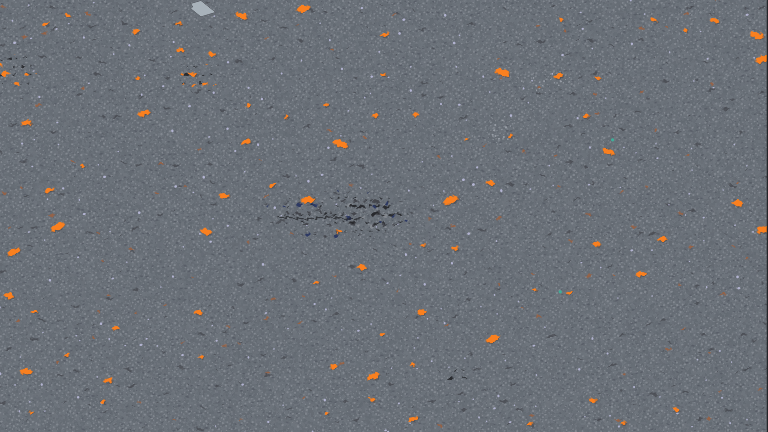
A WebGL 1 fragment shader for this texture:

```glsl
precision highp float;

uniform vec2 u_resolution;

const vec3 STONE = vec3(0.412, 0.438, 0.470);
const vec3 PALE_GRAIN = vec3(0.58, 0.60, 0.63);
const vec3 DARK_GRAIN = vec3(0.33, 0.35, 0.39);
const vec3 PIT = vec3(0.25, 0.255, 0.28);
const vec3 LAVENDER = vec3(0.75, 0.75, 0.88);
const vec3 TEAL = vec3(0.25, 0.68, 0.60);
const vec3 RUST = vec3(0.60, 0.38, 0.26);
const vec3 ORANGE = vec3(0.98, 0.50, 0.12);
const vec3 SOOT = vec3(0.14, 0.145, 0.16);
const vec3 NAVY = vec3(0.15, 0.20, 0.38);
const vec3 CHIP = vec3(0.66, 0.70, 0.73);

const float MOTTLE_CELL = 0.0050;
const float MOTTLE_AMOUNT = 0.045;
const float PALE_STRENGTH = 0.55;
const float RAGGEDNESS = 0.0017;
const float EDGE_LINE = 0.003;
const mat2 GRAIN_TURN = mat2(0.82, 0.57, -0.57, 0.82);

const vec2 FISSURE = vec2(0.79, 0.500);
const vec2 FISSURE_SIZE = vec2(0.23, 0.075);
const vec2 FISSURE_CORE = vec2(0.86, 0.505);
const vec2 BURNT_CORNER = vec2(0.03, 0.835);
const vec2 BURNT_SPOT = vec2(0.46, 0.82);
const vec2 BLUE_SPOT = vec2(1.05, 0.13);
const vec2 FROST_LEFT = vec2(1.16, 0.70);
const vec2 FROST_RIGHT = vec2(1.26, 0.81);
const vec2 CHIP_CENTRE = vec2(0.465, 0.98);

vec3 hash3(vec2 p) {
  vec3 q = fract(p.xyx * vec3(0.1031, 0.1030, 0.0973));
  q += dot(q, q.yxz + 33.33);
  return fract((q.xxy + q.yzz) * q.zyx);
}

// Coverage of a shape whose edge lies at distance zero
float cover(float d) {
  float halfPixel = 0.6 / u_resolution.y;
  return smoothstep(halfPixel, -halfPixel, d);
}

// Layered sines that roughen outlines
vec2 ragged(vec2 p) {
  vec2 w = sin(p.yx * vec2(310.0, 270.0) + 2.0 * sin(p * vec2(150.0, 190.0)));
  w += 0.6 * sin(p.yx * vec2(690.0, 560.0) + 3.0 * sin(p * 230.0));
  return p + RAGGEDNESS * w;
}

// Random value of the nearest cellular grain
float cellular(vec2 p) {
  vec2 cell = floor(p);
  float nearest = 9.0;
  float value = 0.0;
  for (int y = -1; y <= 1; y++) {
    for (int x = -1; x <= 1; x++) {
      vec2 id = cell + vec2(float(x), float(y));
      vec3 h = hash3(id + 317.0);
      vec2 d = id + h.xy - p;
      float dist = dot(d, d);
      if (dist < nearest) {
        nearest = dist;
        value = h.z;
      }
    }
  }
  return value;
}

// Scattered tilted ellipses, one per cell at most; scale shrinks them
float flecks(vec2 p, float cell, float share, vec2 small, vec2 large, float scale, float seed) {
  vec2 g = p / cell;
  g.x += hash3(vec2(floor(g.y) + 300.0, seed)).x;
  vec2 id = floor(g) + seed + 300.0;
  vec3 place = hash3(id);
  vec3 kind = hash3(id + 71.0);
  vec2 margin = min((large + vec2(0.0, 0.3 * large.x)) / cell, vec2(0.42));
  vec2 q = (fract(g) - mix(margin, 1.0 - margin, place.xy)) * cell;
  q.y += (kind.y - 0.55) * 0.7 * q.x;
  vec2 r = max(mix(small, large, kind.z * kind.z) * scale, vec2(0.0001));
  float d = (length(q / r) - 1.0) * min(r.x, r.y);
  return cover(d) * step(place.z, share) * smoothstep(0.0, 0.3, scale);
}

float patchMask(vec2 p, vec2 centre, vec2 size) {
  return smoothstep(1.0, 0.35, length((p - centre) / size));
}

void main() {
  vec2 p = gl_FragCoord.xy / u_resolution.y;
  vec2 w = ragged(p);
  vec2 t = GRAIN_TURN * p;

  // Mottled stone with fine grains
  vec3 col = STONE + MOTTLE_AMOUNT * (cellular(p / MOTTLE_CELL) - 0.5);
  col = mix(col, DARK_GRAIN, 0.8 * flecks(p, 0.013, 0.5, vec2(0.001), vec2(0.004, 0.002), 1.0, 11.0));
  col = mix(col, PALE_GRAIN, PALE_STRENGTH * flecks(t, 0.0085, 0.6, vec2(0.0012), vec2(0.0026), 1.0, 23.0));
  col = mix(col, PIT, 0.65 * flecks(w, 0.040, 0.4, vec2(0.002, 0.001), vec2(0.010, 0.003), 1.0, 37.0));

  // Sparse bright and coloured specks
  float frost = max(patchMask(p, FROST_LEFT, vec2(0.05)), patchMask(p, FROST_RIGHT, vec2(0.09, 0.035)));
  col = mix(col, LAVENDER, 0.85 * flecks(t, 0.045, 0.3, vec2(0.0015), vec2(0.0032), 1.0, 41.0));
  col = mix(col, PALE_GRAIN * 1.1, 0.8 * flecks(t, 0.010, 0.6, vec2(0.0013), vec2(0.0028), frost, 43.0));
  col = mix(col, TEAL, flecks(p, 0.30, 0.2, vec2(0.003), vec2(0.004), 1.0, 47.0));
  col = mix(col, RUST, 0.9 * flecks(w, 0.075, 0.3, vec2(0.003, 0.002), vec2(0.007, 0.003), 1.0, 53.0));

  // Fissure and burnt patches
  float fissure = patchMask(p, FISSURE, FISSURE_SIZE);
  float core = patchMask(p, FISSURE_CORE, vec2(0.11, 0.055));
  float corner = patchMask(p, BURNT_CORNER, vec2(0.065, 0.05));
  float spot = patchMask(p, BURNT_SPOT, vec2(0.06, 0.045));
  float blue = patchMask(p, BLUE_SPOT, vec2(0.04, 0.03));
  float burnt = max(max(corner, spot), blue);
  col = mix(col, PIT, 0.9 * flecks(w, 0.026, 0.7, vec2(0.005, 0.003), vec2(0.013, 0.006), max(0.6 * fissure, core), 59.0));
  col = mix(col, NAVY, 0.9 * flecks(w, 0.034, 0.45, vec2(0.004, 0.003), vec2(0.010, 0.006), max(fissure, blue), 67.0));
  col = mix(col, PALE_GRAIN * 0.9, flecks(w, 0.027, 0.4, vec2(0.004, 0.003), vec2(0.009, 0.005), core, 73.0));
  float soot = flecks(w, 0.019, 0.65, vec2(0.003, 0.0015), vec2(0.011, 0.004), max(max(0.5 * fissure, core), burnt), 61.0);
  col = mix(col, SOOT, 0.9 * soot);
  vec2 crack = vec2(abs(w.x - 0.74) - 0.10, abs(w.y - 0.495 - 0.002 * sin(p.x * 60.0)) - 0.0016);
  col = mix(col, SOOT, 0.75 * cover(max(crack.x, crack.y)));

  // Orange inclusions with shaded rims
  vec2 small = vec2(0.005, 0.003);
  vec2 large = vec2(0.017, 0.0085);
  col = mix(col, PIT, 0.55 * flecks(w + vec2(-0.002, 0.002), 0.10, 0.38, small, large, 1.0, 83.0));
  col = mix(col, ORANGE, flecks(w, 0.10, 0.38, small, large, 1.0, 83.0));
  col = mix(col, ORANGE, flecks(w, 0.024, 0.6, small, vec2(0.013, 0.007), max(corner, 0.7 * spot), 89.0));

  // Pale notched chip at the top and the dark right border
  vec2 c = p - CHIP_CENTRE;
  c.y += 0.25 * c.x;
  float chip = max(abs(c.x) * 0.55 + abs(c.y) - 0.018, 0.022 - abs(c.y) * 0.8 - (c.x + 0.040));
  col = mix(col, PIT, 0.7 * cover(chip - 0.001));
  col = mix(col, CHIP, cover(chip));
  col = mix(col, SOOT, cover(u_resolution.x / u_resolution.y - EDGE_LINE - p.x));

  gl_FragColor = vec4(col, 1.0);
}
```
